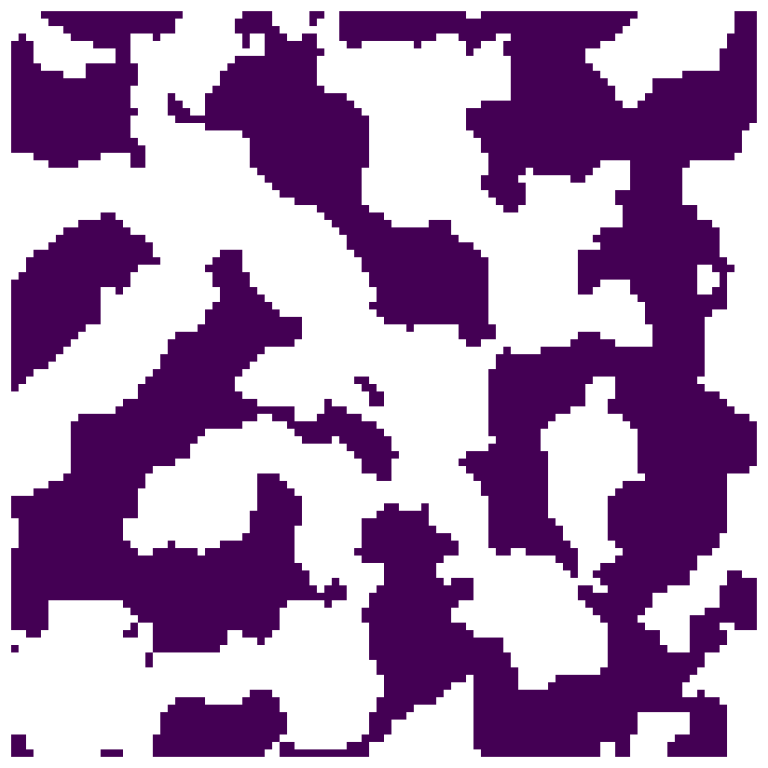
Write a WebGL 2 fragment shader that draws this texture.

```glsl
#version 300 es
precision highp float;
// Purple and white blotches on a coarse square grid inside a white margin.
// Fractal gradient noise is sampled once per cell and cut at zero; each
// pixel then averages the cells it overlaps, so block edges stay smooth.

uniform vec2 u_resolution;
out vec4 fragColor;

const float CELLS = 100.0;

// Integer hash of a lattice point, turned into a unit gradient.
vec2 gradientAt(vec2 point, float seed) {
    uvec3 h = uvec3(ivec3(vec3(point, seed)) + 1024);
    uint n = h.x * 73856093u ^ h.y * 19349663u ^ h.z * 83492791u;
    n = (n ^ (n >> 16)) * 0x7feb352du;
    n = (n ^ (n >> 15)) * 0x846ca68bu;
    n ^= n >> 16;
    float angle = 6.28319 * float(n >> 8) / 16777216.0;
    return vec2(cos(angle), sin(angle));
}

float gradientNoise(vec2 p, float seed) {
    vec2 i = floor(p);
    vec2 f = p - i;
    vec2 s = f * f * f * (f * (f * 6.0 - 15.0) + 10.0);
    vec2 e = vec2(1.0, 0.0);
    float a = dot(gradientAt(i, seed), f);
    float b = dot(gradientAt(i + e.xy, seed), f - e.xy);
    float c = dot(gradientAt(i + e.yx, seed), f - e.yx);
    float d = dot(gradientAt(i + e.xx, seed), f - e.xx);
    return mix(mix(a, b, s.x), mix(c, d, s.x), s.y);
}

// 1 for a purple cell, 0 for a white one; all cells beyond the grid are white.
float cellInk(vec2 cell) {
    if (any(lessThan(cell, vec2(0.0))) || any(greaterThanEqual(cell, vec2(CELLS)))) {
        return 0.0;
    }
    vec2 p = (cell + 0.5) / 16.0;
    float height = 0.0;
    float amplitude = 1.0;
    for (int octave = 0; octave < 3; octave++) {
        height += amplitude * gradientNoise(p, float(octave) + 7.0);
        p *= 2.0;
        amplitude *= 0.45;
    }
    return step(0.0, height);
}

void main() {
    // Grid coordinates of the pixel's lower left corner, and the pixel's size.
    vec2 pixel = CELLS / (0.971 * u_resolution);
    vec2 corner = (gl_FragCoord.xy / u_resolution - 0.0145) * CELLS / 0.971 - 0.5 * pixel;
    vec2 cell = floor(corner);

    // Share of the pixel that reaches into the next cell on each axis.
    vec2 next = clamp((corner - cell + pixel - 1.0) / pixel, 0.0, 1.0);

    float lower = mix(cellInk(cell), cellInk(cell + vec2(1.0, 0.0)), next.x);
    float upper = mix(cellInk(cell + vec2(0.0, 1.0)), cellInk(cell + 1.0), next.x);
    float ink = mix(lower, upper, next.y);

    fragColor = vec4(mix(vec3(1.0), vec3(0.267, 0.0, 0.329), ink), 1.0);
}
```
